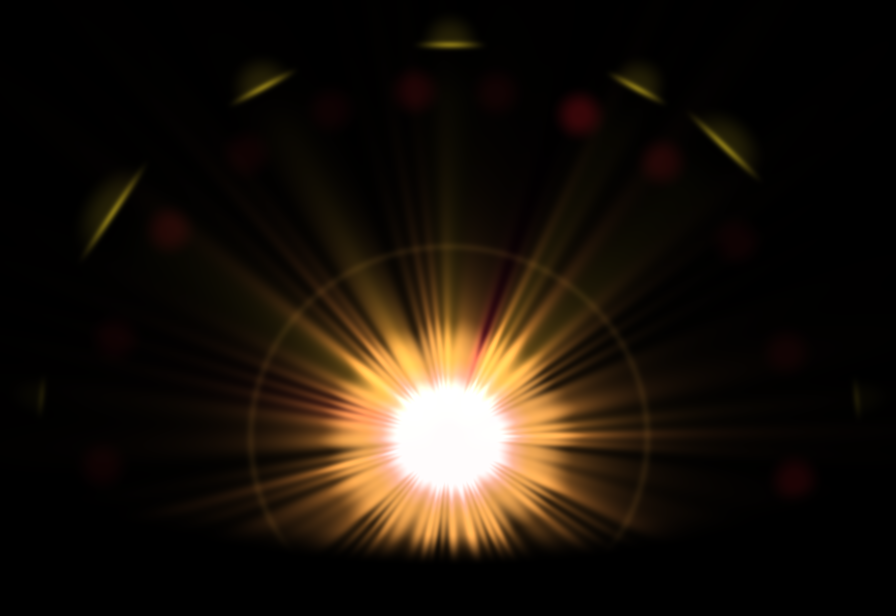
Write a WebGL 1 fragment shader that draws this background.

```glsl
precision highp float;
// A white-hot burst with amber rays, ringed by red ghosts and yellow arc caps on black.
uniform vec2 u_resolution;

#define CENTER vec2(0.729, 0.290)
#define CORE_RADIUS 0.096
#define DISC_RADIUS 0.172
#define RING_RADIUS 0.322
#define CAP_RADIUS 0.637
#define GHOST_RADIUS 0.565
#define RAY_CONTRAST 1.5
#define AMBER vec3(0.95, 0.66, 0.33)
#define PINK vec3(1.00, 0.72, 0.64)
#define YELLOW vec3(1.00, 0.87, 0.16)
#define RED vec3(1.00, 0.10, 0.15)

float bell(float x) {
    return exp(-x * x);
}

vec2 direction(float degrees) {
    float a = radians(degrees);
    return vec2(cos(a), sin(a));
}

// Layered sines over the angle; whole frequencies close the circle without a seam.
float rayPattern(float a) {
    float broad = 0.5 + 0.5 * sin(9.0 * a + 1.3 * sin(4.0 * a + 0.7));
    float medium = 0.5 + 0.5 * sin(23.0 * a + 2.0 * sin(5.0 * a + 1.0));
    float fine = 0.5 + 0.5 * sin(58.0 * a + 2.5 * sin(11.0 * a));
    return 0.3 * broad + 0.4 * medium * medium + 0.3 * fine;
}

// Yellow caps facing the burst, each with an outer dome and a faint inward beam.
vec3 capLights(vec2 p) {
    float light = 0.0;
    for (int n = 0; n < 7; n++) {
        float i = float(n);
        float side = abs(i - 3.0);
        float inner = 1.0 - step(2.5, side);
        float diagonal = bell(2.0 * (side - 2.0));
        vec2 dir = direction(5.4 + 28.15 * i + 13.0 * bell(3.0 * (i - 1.0)));
        float along = dot(p, dir);
        float across = dot(p, vec2(-dir.y, dir.x));
        float halfWidth = 0.042 + 0.023 * inner + 0.035 * diagonal + 0.004 * (i - 3.0) * inner;
        float h = along - CAP_RADIUS - 0.028 * dir.x * dir.x;

        float taper = 1.0 - smoothstep(0.0, 1.0, abs(across) / halfWidth);
        float line = 0.46 * bell(h / 0.006) * taper;
        float domeDistance = length(vec2(across / (0.85 * halfWidth), h / 0.06));
        float dome = 0.13 * (1.0 - smoothstep(0.2, 1.0, domeDistance)) * smoothstep(-0.005, 0.012, h);
        float beamWidth = mix(0.012, 0.6 * halfWidth, clamp(along / CAP_RADIUS, 0.0, 1.0));
        float beam = 0.38 * bell(across / beamWidth) * exp(-5.0 * max(along, 0.0));
        beam *= smoothstep(0.02, 0.15, along) * (1.0 - smoothstep(-0.1, 0.0, h));
        light += (line + dome + beam) * mix(0.2, 1.0, inner);
    }
    return YELLOW * light;
}

// Soft red ghosts spread along the upper arc.
vec3 ghostLights(vec2 p) {
    float light = 0.0;
    for (int n = 0; n < 12; n++) {
        float i = float(n);
        float angle = 17.43 * i - 7.0 + 7.0 * sin(0.571 * i);
        float strength = 0.07 + 0.035 * cos(2.1 * i) + 0.15 * bell(2.0 * (i - 4.0));
        float d = length(p - GHOST_RADIUS * direction(angle));
        light += strength * (1.0 - smoothstep(0.008, 0.05, d));
    }
    return RED * light;
}

// Core, pink rim, amber disc and fading rays.
vec3 burst(vec2 p) {
    float d = length(p * vec2(1.0, 1.08));
    float a = atan(p.y, p.x);
    float rays = rayPattern(a);
    float edge = d * (1.0 - 0.2 * (rays - 0.45));

    float glow = 0.55 * exp(-max(d - DISC_RADIUS, 0.0) / 0.075);
    vec3 color = vec3(1.0, 0.64, 0.25) * glow * (0.3 + RAY_CONTRAST * rays);
    color += vec3(0.19, 0.09, 0.04) * exp(-d / 0.22) * rays * rays * 2.0;

    float disc = 1.0 - smoothstep(DISC_RADIUS - 0.035, DISC_RADIUS + 0.04, edge);
    color = mix(color, AMBER * (0.88 + 0.25 * rays), disc);

    // Warm red streaks tint the upper right and the left.
    float streak = bell((a - 1.24) / 0.07) + 0.5 * bell((a - 2.9) / 0.16);
    color += vec3(0.30, -0.08, 0.12) * streak * exp(-max(d - 0.12, 0.0) / 0.09);

    float rim = 1.0 - smoothstep(CORE_RADIUS, CORE_RADIUS + 0.045, edge);
    color = mix(color, PINK, rim);
    float core = 1.0 - smoothstep(CORE_RADIUS - 0.014, CORE_RADIUS + 0.016, edge);
    return mix(color, vec3(1.0, 0.99, 0.99), core);
}

void main() {
    vec2 p = gl_FragCoord.xy / u_resolution.y;
    p.x -= 0.5 * (u_resolution.x / u_resolution.y - 16.0 / 11.0);
    p -= CENTER;

    vec3 color = burst(p) + capLights(p) + ghostLights(p);
    float ringDistance = length(p * vec2(1.0, 1.04)) - RING_RADIUS;
    color += vec3(0.07, 0.05, 0.02) * bell(ringDistance / 0.007);

    // A curved horizon hides the lower part.
    float horizon = -0.21 + 0.24 * p.x * p.x;
    color *= smoothstep(horizon, horizon + 0.055, p.y);

    gl_FragColor = vec4(clamp(color, 0.0, 1.0), 1.0);
}
```
